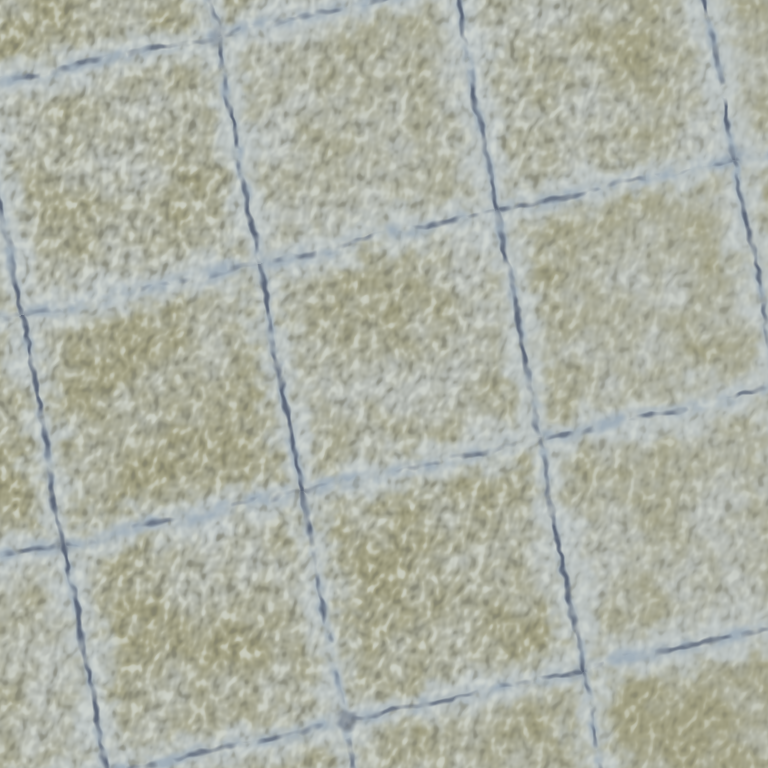
Reproduce this texture procedurally as a three.js fragment shader.

```glsl
// Weathered, speckled stone tiles in a tilted grid with pale edges and broken blue-grey joints.
#define ORIGIN vec2(0.393, 0.359)
#define STEP_ACROSS vec2(0.310, 0.068)
#define STEP_UP vec2(-0.056, 0.298)
#define JOINT_WIDTH 0.0030
#define EDGE_WIDTH 0.044
#define WOBBLE 0.007
#define GRAIN_SCALE vec2(78.0, 58.0)
#define GRAIN_CONTRAST 0.15
#define TILE_VARIATION 0.5
#define CLOUD_CONTRAST 0.9

varying vec2 vUv;

const vec3 TAN = vec3(0.635, 0.630, 0.520);
const vec3 GREY = vec3(0.705, 0.720, 0.685);
const vec3 FLECK = vec3(0.80, 0.82, 0.79);
const vec3 PIT = vec3(0.52, 0.52, 0.46);
const vec3 EDGE = vec3(0.745, 0.775, 0.775);
const vec3 STAIN = vec3(0.61, 0.67, 0.72);
const vec3 JOINT = vec3(0.35, 0.39, 0.46);

float hash(vec2 p) {
  vec3 q = fract(vec3(p.xyx) * 0.1031);
  q += dot(q, q.yzx + 33.33);
  return fract((q.x + q.y) * q.z);
}

vec2 gradient(vec2 cell) {
  float angle = 6.28318 * hash(cell + 57.0);
  return vec2(cos(angle), sin(angle));
}

float noise(vec2 p) {
  vec2 i = floor(p), f = fract(p);
  vec2 w = f * f * f * (f * (f * 6.0 - 15.0) + 10.0);
  vec2 x = vec2(1.0, 0.0);
  float low = mix(dot(gradient(i), f), dot(gradient(i + x), f - x), w.x);
  float high = mix(dot(gradient(i + x.yx), f - x.yx), dot(gradient(i + 1.0), f - 1.0), w.x);
  return mix(low, high, w.y);
}

float fbm(vec2 p) {
  float sum = 0.0, gain = 1.0;
  for (int i = 0; i < 3; i++) {
    sum += gain * noise(p);
    p = p * 2.03 + 17.3;
    gain *= 0.5;
  }
  return sum;
}

// Canvas position to tile units along the two slanted axes.
vec2 toTiles(vec2 p) {
  vec2 d = p - ORIGIN, a = STEP_ACROSS, b = STEP_UP;
  return vec2(d.x * b.y - d.y * b.x, a.x * d.y - a.y * d.x) / (a.x * b.y - a.y * b.x);
}

float line(float d, float halfWidth) {
  float soft = max(halfWidth * 0.8, fwidth(vUv.x));
  return 1.0 - smoothstep(halfWidth - soft, halfWidth + soft, d);
}

void main() {
  vec2 p = vUv;
  vec2 bend = WOBBLE * vec2(fbm(p * 13.0), fbm(p * 13.0 + 40.0));
  vec2 grid = toTiles(p + bend + 0.003 * noise(p * 75.0 + 12.0));
  vec2 tile = floor(grid), nearest = floor(grid + 0.5);

  // Distances to the upright (x) and level (y) joints, in canvas units.
  float area = STEP_ACROSS.x * STEP_UP.y - STEP_ACROSS.y * STEP_UP.x;
  vec2 d = abs(grid - nearest) * area / vec2(length(STEP_UP), length(STEP_ACROSS));

  // Stone body: per-tile tint, cloudy patches and blotches.
  float tint = hash(tile + 11.0) - 0.5;
  float cloud = fbm(p * 9.0 + 5.0);
  float blotch = fbm(p * 32.0 + 21.0);
  float tone = 0.5 + TILE_VARIATION * tint + CLOUD_CONTRAST * cloud + 0.45 * blotch;
  vec3 color = mix(TAN, GREY, clamp(tone, 0.0, 1.15));

  // Pale worn borders with a ragged inner limit.
  float ragged = 0.026 * fbm(p * 24.0 + 3.0) + 0.012 * noise(p * 65.0);
  float border = 1.0 - smoothstep(0.1 * EDGE_WIDTH, EDGE_WIDTH, min(d.x, d.y) + ragged);
  color = mix(color, EDGE, 0.9 * border);

  // Slanted grains, pale flecks and dark pits across stone and borders.
  vec2 g = vec2(p.x - 0.2 * p.y, p.y) + 0.004 * vec2(noise(p * 30.0), noise(p * 30.0 + 9.0));
  float grain = noise(g * GRAIN_SCALE) + 0.6 * noise(g * GRAIN_SCALE * 1.8 + 31.0);
  float smoothSide = mix(1.1, 0.75, smoothstep(0.5, 0.9, p.x));
  float roughness = mix(0.75, 1.05, hash(tile + 23.0)) * smoothSide * (1.0 - 0.3 * border);
  color += GRAIN_CONTRAST * grain * roughness;
  color = mix(color, FLECK, 0.6 * roughness * smoothstep(0.12, 0.65, grain));
  color = mix(color, PIT, 0.55 * roughness * smoothstep(0.2, 0.75, -grain));

  // Patchy blue stain beside the joints.
  float patches = fbm(p * 30.0 + 50.0);
  vec2 stain = vec2(line(d.x, 0.006), line(d.y, 0.009));
  color = mix(color, STAIN, max(stain.x, stain.y) * clamp(0.4 + 1.1 * patches, 0.0, 0.85));

  // Thin dark cracks, long on upright joints and dotted on level ones.
  float uprightWear = hash(vec2(nearest.x, tile.y) + 71.0);
  float levelWear = hash(vec2(tile.x, nearest.y) + 93.0);
  float breaks = 1.3 * fbm(p * 17.0 + 60.0) + 0.8 * noise(p * 62.0);
  float width = JOINT_WIDTH * (1.0 + 0.6 * noise(p * 38.0 + 7.0));
  float upright = line(d.x, width) * clamp(0.2 + 0.55 * uprightWear + breaks, 0.0, 0.95);
  float level = line(d.y, width) * clamp(0.4 * levelWear - 0.02 + breaks, 0.0, 0.75);
  color = mix(color, JOINT, max(upright, level));

  // Dark smudges where joints cross.
  float crossing = 1.0 - smoothstep(0.002, 0.017, length(d) + 0.5 * ragged);
  color = mix(color, JOINT, 0.55 * crossing * hash(nearest + 37.0));

  gl_FragColor = vec4(clamp(color, 0.0, 1.0), 1.0);
}
```
